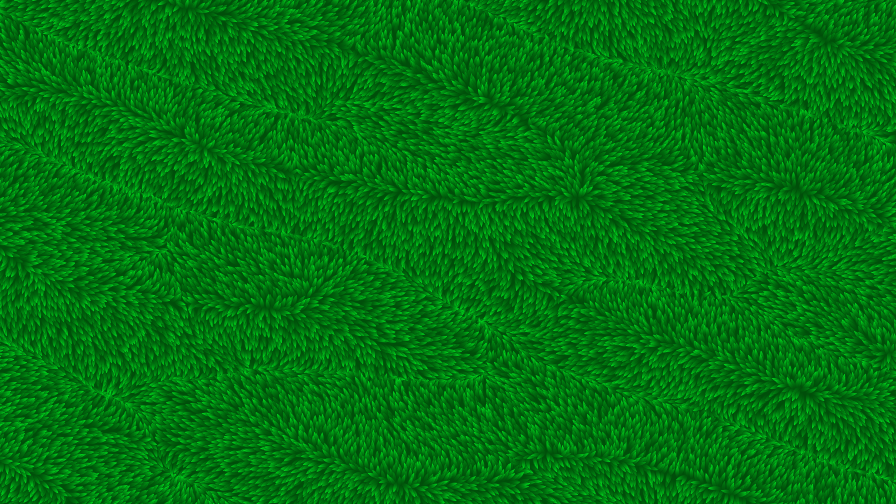
Reproduce this texture procedurally as a WebGL 1 fragment shader.

```glsl
precision highp float;
// Dense green fur: slim leaf-shaped blades, dark at the root and bright at
// the tip, scattered on a jittered grid. Each blade points up the slope of a
// tilted, stretched noise landscape, so tips meet on ridges and part in valleys.

uniform vec2 u_resolution;

#define ROWS 110.0                     // blade cells per canvas height
#define BLADE_LENGTH 2.8               // in cells
#define BLADE_WIDTH 0.40               // half width, in cells
#define ANGLE_JITTER 0.4               // radians
#define BAND_TILT 0.33                 // radians, bands fall to the right
#define BAND_SCALE vec2(1.7, 5.2)      // noise cells along and across bands
#define DETAIL 0.16                    // share of the finer noise layer
#define TIP_BIAS 1.75                  // how late a blade brightens
#define WEAKEST 0.25                   // strength of the faintest blades
#define ROOT_COLOR vec3(0.0, 0.305, 0.038)
#define TIP_COLOR vec3(0.0, 0.95, 0.130)

vec2 hash2(vec2 p) {
  vec3 q = fract(p.xyx * vec3(0.1031, 0.1030, 0.0973));
  q += dot(q, q.yzx + 33.33);
  return fract((q.xx + q.yz) * q.zy);
}

// Gradient noise
float cornerSlope(vec2 corner, vec2 offset) {
  float angle = 6.2832 * hash2(corner + 71.0).x;
  return dot(vec2(cos(angle), sin(angle)), offset);
}

float noise(vec2 p) {
  vec2 i = floor(p), f = p - i;
  vec2 u = f * f * f * (f * (f * 6.0 - 15.0) + 10.0);
  vec2 e = vec2(1.0, 0.0);
  float low = mix(cornerSlope(i, f), cornerSlope(i + e, f - e), u.x);
  float high = mix(cornerSlope(i + e.yx, f - e.yx),
                   cornerSlope(i + 1.0, f - 1.0), u.x);
  return mix(low, high, u.y);
}

float landscape(vec2 p) {
  return noise(p) + DETAIL * noise(p * 2.1 + 17.3);
}

// Angle of the uphill direction at a point
float flowAngle(vec2 p) {
  float c = cos(BAND_TILT), s = sin(BAND_TILT);
  mat2 bandAxes = mat2(c, -s, s, c);
  vec2 q = (p * bandAxes) * BAND_SCALE + 20.0;
  vec2 e = vec2(0.04, 0.0);
  float h = landscape(q);
  vec2 slope = vec2(landscape(q + e), landscape(q + e.yx)) - h;
  vec2 uphill = bandAxes * slope + vec2(1e-6, 0.0);
  return atan(uphill.y, uphill.x);
}

// Brightness of one blade; offset is measured from its middle, in cells
float blade(vec2 offset, float angle, float strength, float blur) {
  vec2 along = vec2(cos(angle), sin(angle));
  float t = dot(offset, along) / BLADE_LENGTH + 0.5;
  if (t <= 0.0 || t >= 1.0) return 0.0;
  float side = abs(dot(offset, vec2(-along.y, along.x)));
  float halfWidth = BLADE_WIDTH * 4.0 * t * (1.0 - t);
  float cover = smoothstep(-blur, blur, halfWidth - side);
  return cover * pow(t, TIP_BIAS) * strength;
}

void main() {
  vec2 p = gl_FragCoord.xy / u_resolution.y * ROWS;
  float blur = 0.7 * ROWS / u_resolution.y;
  vec2 home = floor(p);
  float light = 0.0;

  // The brightest of the nearby blades shows
  for (int y = -2; y <= 2; y++) {
    for (int x = -2; x <= 2; x++) {
      vec2 cell = home + vec2(float(x), float(y));
      vec2 middle = cell + hash2(cell + 7.0);
      vec2 offset = p - middle;
      if (dot(offset, offset) < 0.3 * BLADE_LENGTH * BLADE_LENGTH) {
        vec2 random = hash2(cell + 211.0);
        float angle = flowAngle(middle / ROWS)
                    + ANGLE_JITTER * (random.x - 0.5);
        float strength = mix(WEAKEST, 1.0, random.y);
        light = max(light, blade(offset, angle, strength, blur));
      }
    }
  }
  gl_FragColor = vec4(mix(ROOT_COLOR, TIP_COLOR, light), 1.0);
}
```
